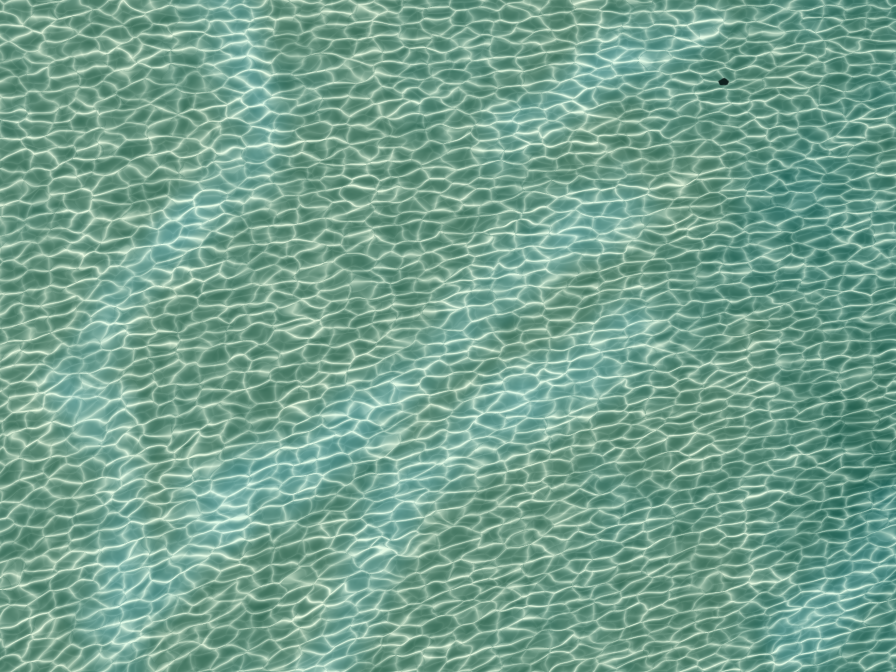
Reproduce this texture procedurally as a Shadertoy shader.

```glsl
// Sunlit ripples: a net of caustic light over pale sand streaks in shallow green water.

vec2 hash2(vec2 cell) {
    vec3 h = fract(cell.xyx * vec3(0.1031, 0.1030, 0.0973));
    h += dot(h, h.yzx + 33.33);
    return fract((h.xx + h.yz) * h.zy);
}

float gradientNoise(vec2 p) {
    vec2 i = floor(p), f = p - i;
    vec2 u = f * f * f * (f * (f * 6.0 - 15.0) + 10.0);
    vec2 x = vec2(1, 0), y = vec2(0, 1);
    float a = dot(hash2(i) * 2.0 - 1.0, f);
    float b = dot(hash2(i + x) * 2.0 - 1.0, f - x);
    float c = dot(hash2(i + y) * 2.0 - 1.0, f - y);
    float d = dot(hash2(i + 1.0) * 2.0 - 1.0, f - 1.0);
    return mix(mix(a, b, u.x), mix(c, d, u.x), u.y);
}

float fbm(vec2 p) {
    float sum = 0.0, amp = 1.0;
    for (int i = 0; i < 4; i++) {
        sum += amp * gradientNoise(p);
        p = mat2(1.6, 1.2, -1.2, 1.6) * p + 7.3;
        amp *= 0.5;
    }
    return sum;
}

// Bright borders of a jittered cell net; borders lying across the slope glow most
float causticNet(vec2 p, float width) {
    vec2 base = floor(p), near = vec2(9), next = vec2(9);
    for (int j = -1; j <= 1; j++)
    for (int i = -1; i <= 1; i++) {
        vec2 cell = base + vec2(i, j);
        vec2 r = cell + 0.1 + 0.8 * hash2(cell) - p;
        if (dot(r, r) < dot(near, near)) { next = near; near = r; }
        else if (dot(r, r) < dot(next, next)) next = r;
    }
    float facing = abs(normalize(next - near).y);
    return exp(-(length(next) - length(near)) / width) * mix(0.5, 1.0, facing);
}

float segmentDistance(vec2 p, vec2 a, vec2 b) {
    vec2 pa = p - a, ba = b - a;
    return length(pa - ba * clamp(dot(pa, ba) / dot(ba, ba), 0.0, 1.0));
}

// Soft pale streaks on the bottom
float sandStreaks(vec2 p) {
    const vec4 streaks[10] = vec4[10](
        vec4(0.32, 1.02, 0.39, 0.80), vec4(0.39, 0.80, 0.10, 0.46),
        vec4(0.10, 0.46, 0.20, 0.28), vec4(0.20, 0.28, 0.17, 0.00),
        vec4(0.92, 0.68, 0.68, 0.54), vec4(0.70, 0.52, 0.15, 0.08),
        vec4(0.95, 0.52, 0.60, 0.27), vec4(0.60, 0.27, 0.47, 0.00),
        vec4(1.04, 0.95, 0.78, 0.82), vec4(1.32, 0.22, 1.20, 0.04));
    p += 0.05 * vec2(fbm(p * 5.0), fbm(p * 5.0 + 31.0));
    float dist = 1.0;
    for (int i = 0; i < 10; i++)
        dist = min(dist, segmentDistance(p, streaks[i].xy, streaks[i].zw));
    float patches = 0.75 + 0.6 * fbm(p * 6.0 + 12.0);
    return smoothstep(0.085, 0.0, dist) * clamp(patches, 0.2, 1.1);
}

vec3 water(vec2 p) {
    // Wave crests lie level at the top and climb to the right lower down
    vec2 q = p;
    q.y -= 0.32 * p.x * (1.0 - 0.85 * p.y);
    q += 0.012 * vec2(fbm(q * 6.0), fbm(q * 6.0 + 19.0));
    vec2 ripple = q * vec2(27.0, 43.0);
    ripple += 0.42 * vec2(gradientNoise(ripple * 1.1), gradientNoise(ripple * 1.1 + 50.0));

    float strength = clamp(0.95 + 0.7 * gradientNoise(ripple * 0.45 + 9.0), 0.45, 1.3);
    float lines = causticNet(ripple, 0.19) * strength;
    float fine = causticNet(ripple * vec2(1.5, 1.35) + 40.0, 0.22);
    float mottle = fbm(ripple * vec2(0.9, 0.7) + 80.0);

    float streak = sandStreaks(p);
    float depth = smoothstep(0.85, 1.4, p.x + 0.25 * fbm(p * 4.0));
    float weed = smoothstep(0.22, 0.0, length((p - vec2(1.32, 0.3)) * vec2(1.0, 0.8)))
               * clamp(0.6 + fbm(p * 9.0), 0.0, 1.0);

    float tone = 0.19 + 0.72 * lines + 0.15 * fine + 0.13 * mottle
               + 0.17 * streak - 0.08 * depth - 0.2 * weed;
    tone = clamp(tone, 0.0, 1.0);

    vec3 deepGreen = vec3(0.13, 0.35, 0.27);
    vec3 seaGreen = vec3(0.44, 0.61, 0.53);
    vec3 sunGlint = vec3(0.91, 0.98, 0.88);
    vec3 color = mix(deepGreen, seaGreen, min(tone / 0.42, 1.0));
    color = mix(color, sunGlint, max(tone - 0.42, 0.0) / 0.58);

    // Blue cast over sand and deep water, strongest between the bright lines
    float blue = clamp(streak + 0.6 * depth + 0.5 * fbm(p * 5.0 + 3.0), 0.0, 1.0);
    color += vec3(-0.05, 0.015, 0.07) * blue * (1.0 - 0.6 * lines);

    // One small dark drifting scrap
    vec2 scrap = (p - vec2(1.077, 0.878)) * vec2(1.0, 1.5);
    float scrapEdge = length(scrap) + 0.003 * gradientNoise(p * 200.0);
    return mix(color, vec3(0.06, 0.13, 0.12), smoothstep(0.009, 0.006, scrapEdge));
}

void mainImage(out vec4 fragColor, in vec2 fragCoord) {
    // Average four samples per pixel
    vec3 color = vec3(0);
    for (int i = 0; i < 4; i++) {
        vec2 offset = vec2(i % 2, i / 2) * 0.5 - 0.25;
        color += 0.25 * water((fragCoord + offset) / iResolution.y);
    }
    fragColor = vec4(color, 1.0);
}
```
